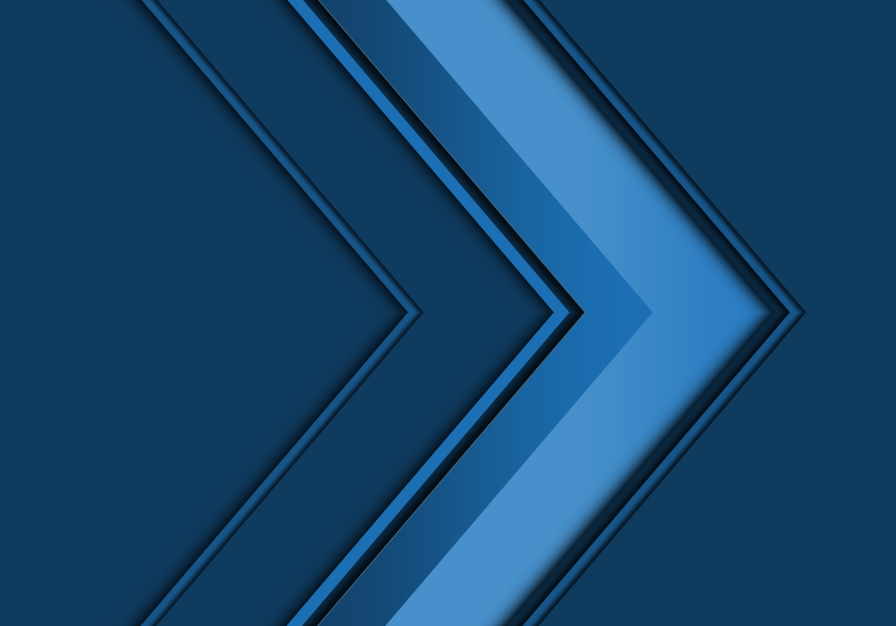
Write a Shadertoy shader that draws this background.

```glsl
// Layered blue chevrons pointing right, with soft shadows and bevelled rims
#define SLOPE 0.853
#define AXIS_Y 0.501
#define SHADOW_SIZE 0.017
#define RIM_WIDTH 0.0255
#define NAVY vec3(0.060, 0.230, 0.370)
#define INK vec3(0.010, 0.050, 0.085)
#define RIM_BLUE vec3(0.090, 0.330, 0.530)
#define BRIGHT_BLUE vec3(0.110, 0.435, 0.700)
#define SKY_BLUE vec3(0.280, 0.565, 0.795)

// Covers everything to the right of the chevron edge whose tip is at tipX
void layer(inout vec3 color, vec3 paint, float s, float tipX) {
    float aa = 0.9 / iResolution.y;
    color = mix(color, paint, smoothstep(-aa, aa, s - tipX));
}

// Darkens a panel as it approaches the edge on its right
vec3 shaded(vec3 paint, float s, float tipX, float size) {
    float d = max(tipX - s, 0.0) / size;
    return mix(paint, INK, 0.88 * exp(-d * (0.7 + 0.3 * d)));
}

// Narrow strip: lit on its left half, falling into shade on its right
vec3 bevel(float s, float tipX) {
    float t = clamp((s - tipX) / RIM_WIDTH, 0.0, 1.0);
    return mix(RIM_BLUE, INK, 0.85 * smoothstep(0.35, 1.0, t));
}

void mainImage(out vec4 fragColor, in vec2 fragCoord) {
    // Height is one unit; s is constant along every chevron edge
    vec2 p = (fragCoord - vec2(0.5 * iResolution.x, 0.0)) / iResolution.y;
    p.x += 0.714;
    float s = p.x + SLOPE * abs(p.y - AXIS_Y);

    // Left panel, its rim and the second panel
    vec3 color = shaded(NAVY, s, 0.650, SHADOW_SIZE);
    layer(color, bevel(s, 0.650), s, 0.650);
    layer(color, shaded(NAVY, s, 0.883, SHADOW_SIZE), s, 0.675);

    // Bright strip followed by a dark groove with a thin lit lip
    layer(color, BRIGHT_BLUE, s, 0.883);
    vec3 groove = mix(NAVY * 0.75, INK, smoothstep(0.905, 0.931, s));
    layer(color, groove, s, 0.908);
    layer(color, vec3(0.27, 0.41, 0.51), s, 0.932);

    // Wide chevron: deep blue inside, sky blue outside
    vec3 deep = mix(RIM_BLUE * 0.78, BRIGHT_BLUE, smoothstep(0.46, 1.02, p.x));
    vec3 sky = mix(SKY_BLUE, vec3(0.17, 0.49, 0.76), smoothstep(0.88, 1.2, p.x));
    layer(color, deep, s, 0.934);
    layer(color, shaded(sky, s, 1.234, SHADOW_SIZE), s, 1.041);

    // Dark groove, outer rim and the right panel
    vec3 outerGroove = mix(NAVY * 0.65, INK, smoothstep(1.243, 1.260, s));
    layer(color, outerGroove, s, 1.234);
    layer(color, bevel(s, 1.260), s, 1.260);
    layer(color, NAVY, s, 1.286);

    fragColor = vec4(color, 1.0);
}
```
